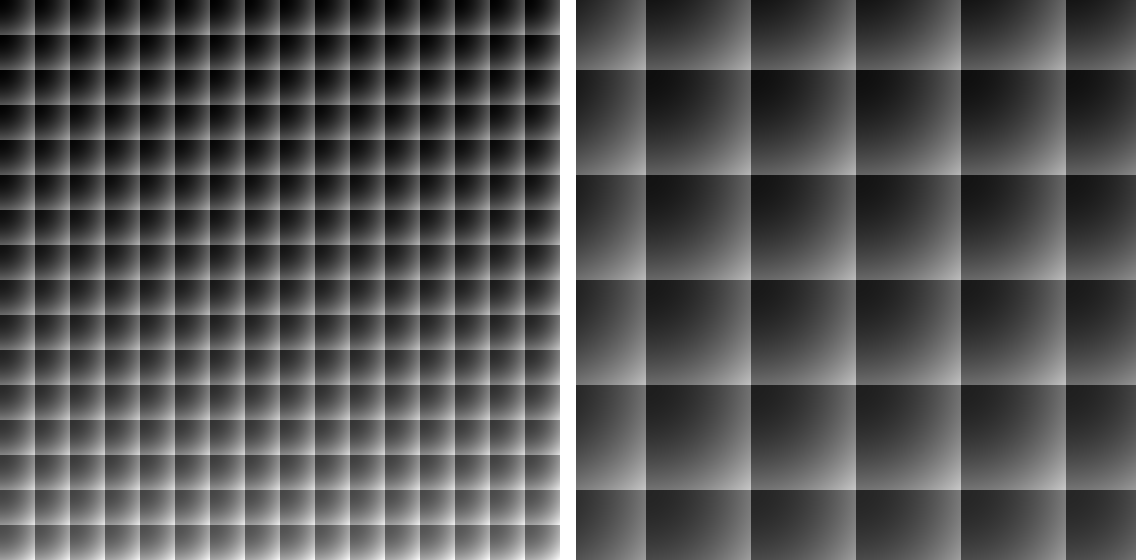
Left, the full canvas; right, a detail of the centre.
Give the GLSL for this pattern, as a WebGL 2 fragment shader.

```glsl
#version 300 es
precision highp float;

uniform vec2 u_resolution;
out vec4 fragColor;

// Squared distance from the dark corner of a cube cut into 256 slices
float sliceShade(vec2 uv) {
    vec2 grid = vec2(uv.x, 1.0 - uv.y) * 16.0;
    vec2 cell = clamp(floor(grid), 0.0, 15.0);
    vec2 local = grid - cell;
    float depth = (cell.y * 16.0 + cell.x) / 255.0;
    vec3 point = vec3(local, depth);
    return dot(point, point) / 3.0;
}

void main() {
    // Average 2 x 2 samples to smooth the tile seams
    float shade = 0.0;
    for (int i = 0; i < 4; i++) {
        vec2 offset = vec2(i % 2, i / 2) * 0.5 - 0.25;
        shade += 0.25 * sliceShade((gl_FragCoord.xy + offset) / u_resolution);
    }
    fragColor = vec4(vec3(shade), 1.0);
}
```
